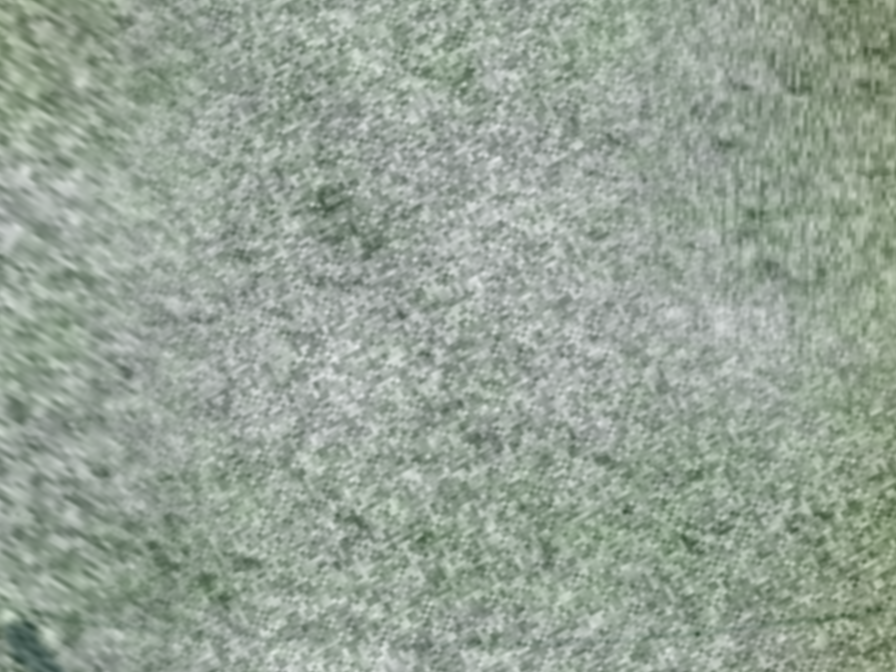
Give the GLSL for this texture, as a Shadertoy shader.

```glsl
// Pale, worn turf seen from above: fine grain over dark tufts and broad patches
// of grey and green. Layers of value noise are summed into light and hue; grain
// smears toward the sides, and a faint curved track crosses the lower edge.

float hash(vec2 cell) {
    uvec2 q = uvec2(ivec2(cell) + 32768) * uvec2(1597334673u, 3812015801u);
    uint n = (q.x ^ q.y) * 1597334673u;
    n = (n ^ (n >> 15)) * 2246822519u;
    return float((n ^ (n >> 13)) >> 8) / 16777216.0;
}

float noise(vec2 p) {
    vec2 i = floor(p), f = fract(p);
    f = f * f * (3.0 - 2.0 * f);
    return mix(mix(hash(i), hash(i + vec2(1, 0)), f.x),
               mix(hash(i + vec2(0, 1)), hash(i + vec2(1, 1)), f.x), f.y);
}

// Layered noise, centred on zero
float fbm(vec2 p, int octaves) {
    float sum = 0.0, amp = 0.5;
    for (int i = 0; i < octaves; i++) {
        sum += amp * (noise(p) - 0.5);
        p = mat2(1.6, 1.2, -1.2, 1.6) * p + 17.3;
        amp *= 0.55;
    }
    return sum;
}

// Fine blades, drawn out along an angle by the stretch factor
float grain(vec2 p, float angle, float freq, float stretch) {
    float c = cos(angle), s = sin(angle);
    vec2 q = vec2(c * p.x + s * p.y, c * p.y - s * p.x) * freq;
    q.x /= stretch;
    return 0.65 * (noise(q + 91.0) - 0.5) + 0.45 * (noise(q * 0.53 + 37.0) - 0.5);
}

float segmentDistance(vec2 p, vec2 a, vec2 b) {
    vec2 d = b - a;
    return length(p - a - d * clamp(dot(p - a, d) / dot(d, d), 0.0, 1.0));
}

void mainImage(out vec4 fragColor, in vec2 fragCoord) {
    vec2 p = fragCoord / iResolution.y;
    float width = iResolution.x / iResolution.y;
    vec2 fromCentre = p - vec2(0.5 * width, 0.5);

    const vec3 greyTurf = vec3(0.612, 0.643, 0.625);
    const vec3 greenTurf = vec3(0.540, 0.617, 0.530);
    const vec3 yellowTurf = vec3(0.560, 0.610, 0.450);
    const vec3 shadowTint = vec3(0.24, 0.33, 0.31);

    // Broad patches of hue, greener toward the right and the lower edge
    float rim = smoothstep(0.45, 0.85, length(fromCentre));
    float hue = 0.38 + 1.7 * fbm(p * vec2(3.2, 4.2) + 5.0, 4)
              + 0.9 * fbm(p * vec2(19.0, 25.0) + 60.0, 2)
              + 0.22 * smoothstep(0.75, width, p.x)
              + 0.15 * smoothstep(0.4, 0.1, p.y);
    vec3 color = mix(greyTurf, greenTurf, clamp(hue, 0.0, 1.3));
    float corner = rim * smoothstep(0.9, width, p.x)
                 + 0.6 * smoothstep(0.35, 0.0, distance(p, vec2(0.0, 1.0)));
    color = mix(color, yellowTurf, 0.55 * clamp(corner, 0.0, 1.0));

    // Grain: crisp in the middle, smeared at the left, upright at upper right
    float left = smoothstep(0.45, 0.05, p.x);
    float right = smoothstep(0.75, 1.2, p.x) * smoothstep(0.2, 0.7, p.y);
    float blades = grain(p, 0.5, 165.0, 1.2);
    blades = mix(blades, grain(p, -0.55, 135.0, 2.3), left);
    blades = mix(blades, grain(p, 1.55, 160.0, 1.9), 0.8 * right);

    // Tufts and soft shading
    float tufts = fbm(p * vec2(27.0, 38.0) + 11.0, 3);
    float shade = fbm(p * vec2(4.0, 6.5) + 30.0, 3);
    float tuftShadow = smoothstep(0.12, 0.38, -tufts - 0.5 * shade);
    float light = 0.42 * blades + 0.13 * tufts + 0.13 * shade
                - 0.10 * tuftShadow - 0.03 * rim
                + 0.02 * smoothstep(0.6, 0.1, length(fromCentre)) + 0.004;
    color += light * vec3(1.03, 0.98, 1.03);

    // Curved track with a paler strip beneath it
    float bend = p.x - 0.5 * width;
    float below = 0.04 + 0.13 * bend * bend + 0.012 * fbm(p * 9.0, 2) - p.y;
    float track = smoothstep(0.010, 0.0, abs(below))
                * (0.55 + 1.2 * fbm(vec2(p.x * 7.0, 3.0), 2));
    float strip = smoothstep(0.0, 0.015, below) * smoothstep(0.055, 0.025, below);
    color += 0.045 * strip - 0.13 * track * vec3(1.0, 0.85, 0.9);

    // Dark shadow in the lower left corner
    float edge = segmentDistance(p, vec2(0.03, 0.055), vec2(0.085, -0.02))
               + 0.03 * fbm(p * 40.0, 2);
    color = mix(color, shadowTint + 0.2 * blades, 0.8 * smoothstep(0.035, 0.005, edge));

    fragColor = vec4(clamp(color, 0.0, 1.0), 1.0);
}
```
